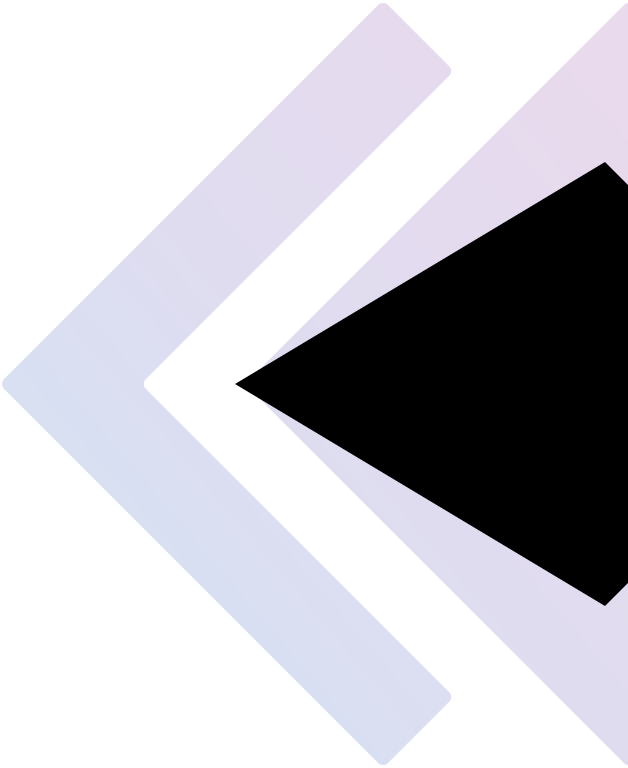
Write a WebGL 1 fragment shader that draws this background.

```glsl
precision highp float;
// Pastel chevron and a large pastel wedge pointing left on white, with a
// black arrowhead over the wedge. Each shape is an intersection of
// half-planes with rounded corners; one diagonal gradient tints the pastels.

uniform vec2 u_resolution;

// Intersection of two distance fields with corners of the given radius.
float roundedIntersect(float a, float b, float radius) {
  vec2 d = vec2(a, b) + radius;
  return min(max(d.x, d.y), 0.0) + length(max(d, 0.0)) - radius;
}

// Quadrant opening to the right, its tip at tipX on the horizontal axis.
float quadrant(vec2 p, float tipX, float radius) {
  vec2 diagonal = (vec2(p.x + p.y, p.x - p.y) - tipX) * 0.70711;
  return roundedIntersect(-diagonal.x, -diagonal.y, radius);
}

// Pair of diagonal edges closing a shape on the right.
float endCap(vec2 p, float endX) {
  return (p.x + abs(p.y) - endX) * 0.70711;
}

float coverage(float dist) {
  return clamp(0.5 - dist * u_resolution.y, 0.0, 1.0);
}

// Blue at the left, lavender between, pink at the upper right.
vec3 pastel(vec2 p) {
  float t = p.x + 0.85 * p.y;
  vec3 cool = mix(vec3(0.847, 0.878, 0.949), vec3(0.878, 0.863, 0.941),
                  clamp(t / 0.43, 0.0, 1.0));
  return mix(cool, vec3(0.914, 0.855, 0.929), clamp((t - 0.43) / 0.7, 0.0, 1.0));
}

void main() {
  // Canvas heights, with the vertical origin at the middle.
  vec2 p = gl_FragCoord.xy / u_resolution.y - vec2(0.0, 0.5);
  float radius = 0.009;

  // Chevron: an outer quadrant with an inner one cut out.
  float band = roundedIntersect(quadrant(p, -0.001, radius),
                                -quadrant(p, 0.1836, radius), radius);
  float chevron = roundedIntersect(band, endCap(p, 0.9987), radius);

  // Solid wedge running off the right side.
  float wedge = roundedIntersect(quadrant(p, 0.319, radius),
                                 endCap(p, 1.319), radius);

  // Sharp arrowhead with shallower sides.
  float sides = (abs(p.y) - 0.6 * (p.x - 0.306)) / length(vec2(1.0, 0.6));
  float arrowhead = max(sides, endCap(p, 1.0768));

  vec3 color = mix(vec3(1.0), pastel(p), coverage(min(chevron, wedge)));
  color *= 1.0 - coverage(arrowhead);
  gl_FragColor = vec4(color, 1.0);
}
```
